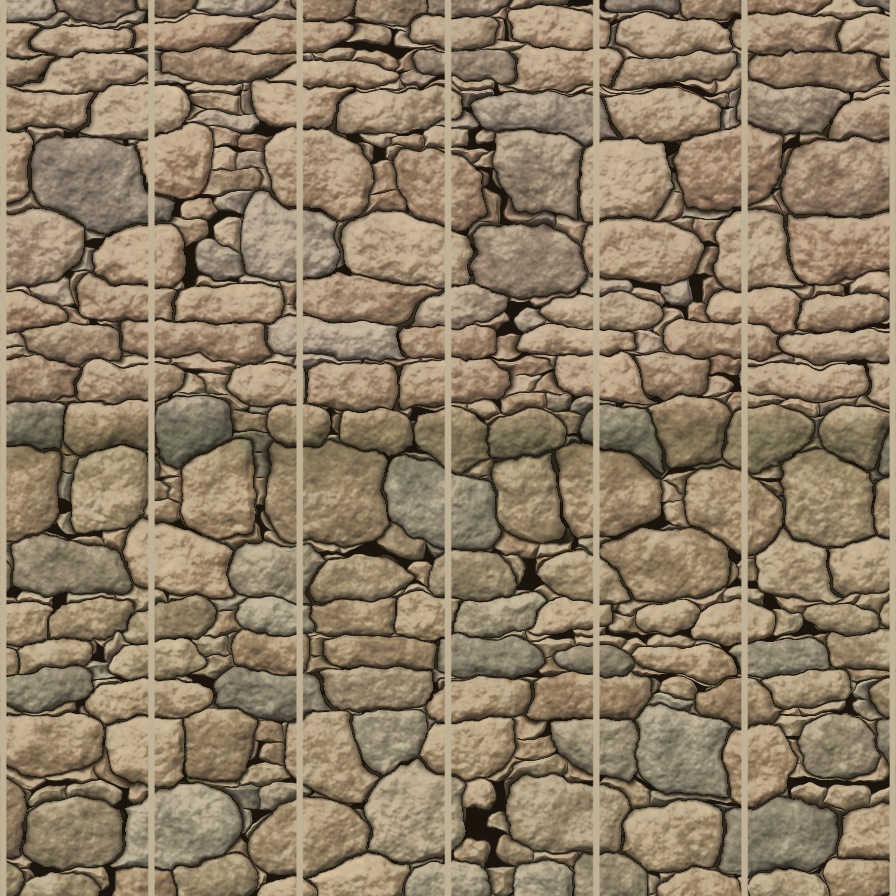
Write a Shadertoy shader that draws this texture.

```glsl
// Dry stone wall of rough tan courses, split into six panels by pale upright strips.

vec2 hash2(vec2 p) {
    vec3 q = fract(p.xyx * vec3(0.1031, 0.1030, 0.0973));
    q += dot(q, q.yzx + 33.33);
    return fract((q.xx + q.yz) * q.zy);
}

float gradientNoise(vec2 p) {
    vec2 i = floor(p), f = fract(p);
    vec2 u = f * f * f * (f * (f * 6.0 - 15.0) + 10.0);
    vec2 o = vec2(0.0, 1.0);
    float a = dot(hash2(i) * 2.0 - 1.0, f);
    float b = dot(hash2(i + o.yx) * 2.0 - 1.0, f - o.yx);
    float c = dot(hash2(i + o.xy) * 2.0 - 1.0, f - o.xy);
    float d = dot(hash2(i + o.yy) * 2.0 - 1.0, f - o.yy);
    return mix(mix(a, b, u.x), mix(c, d, u.x), u.y);
}

float fbm(vec2 p) {
    float sum = 0.0, amp = 1.0;
    for (int k = 0; k < 4; k++) {
        sum += amp * gradientNoise(p);
        p = mat2(1.6, 1.2, -1.2, 1.6) * p + 7.3;
        amp *= 0.55;
    }
    return sum;
}

// Depth inside the nearest stone (negative in gaps) and that stone's id.
vec3 stones(vec2 p, vec2 grid) {
    float y = p.y * grid.y + 0.42 * sin(p.y * 19.0 + 1.0);
    float nearest = 9.0, second = 9.0;
    vec2 nearestId = vec2(0.0);
    for (int j = -1; j <= 1; j++) {
        float row = floor(y) + float(j);
        vec2 rowRnd = hash2(vec2(row, 71.0));
        float x = p.x * grid.x * mix(0.75, 1.25, rowRnd.x) + rowRnd.y * 9.0;
        for (int i = -1; i <= 1; i++) {
            vec2 id = vec2(floor(x) + float(i), row);
            vec2 rnd = hash2(id + 50.0), size = hash2(id + 117.0);
            vec2 q = vec2(x, y) - id - 0.5 - (rnd - 0.5) * vec2(0.5, 0.38);
            q.y += (rnd.x - 0.5) * 0.6 * q.x;
            q = abs(q) / mix(vec2(0.38, 0.42), vec2(0.66, 0.64), size);
            // Superellipse: between round boulder and squared block
            float power = mix(1.8, 4.0, rnd.y);
            float d = pow(pow(q.x, power) + pow(q.y, power), 1.0 / power);
            if (d < nearest) {
                second = nearest;
                nearest = d;
                nearestId = id;
            } else {
                second = min(second, d);
            }
        }
    }
    return vec3(min(1.0 - nearest, 0.5 * (second - nearest)) - 0.025, nearestId);
}

// Large stones, with small chips wedged into the gaps.
vec3 wall(vec2 p) {
    p += 0.013 * vec2(gradientNoise(p * 17.0), gradientNoise(p * 17.0 + 31.0));
    p += 0.007 * vec2(gradientNoise(p * 48.0 + 9.0), gradientNoise(p * 48.0 + 63.0));
    p += 0.002 * vec2(gradientNoise(p * 130.0 + 5.0), gradientNoise(p * 130.0 + 41.0));
    vec3 big = stones(p, vec2(9.2, 17.0));
    if (big.x > 0.0) return big;
    vec3 chip = stones(p + 3.7, vec2(19.0, 38.0));
    return vec3(min(chip.x, -big.x - 0.045), chip.yz + 300.0);
}

float relief(vec2 p, float depth) {
    float inside = max(depth, 0.0);
    float rough = fbm(p * 26.0) + 0.5 * abs(gradientNoise(p * 60.0 + 15.0));
    return 0.0085 * (1.0 - exp(-5.0 * inside)) + 0.0055 * rough * smoothstep(0.0, 0.15, inside);
}

void mainImage(out vec4 fragColor, in vec2 fragCoord) {
    vec2 uv = fragCoord / iResolution.xy;
    vec3 stone = wall(uv);

    // Light from the upper left
    vec2 e = vec2(0.0018, 0.0);
    float h = relief(uv, stone.x);
    vec2 slope = vec2(relief(uv + e.xy, wall(uv + e.xy).x) - h,
                      relief(uv + e.yx, wall(uv + e.yx).x) - h) / e.x;
    vec3 normal = normalize(vec3(-slope, 1.0));
    float light = max(dot(normal, normalize(vec3(-0.25, 0.6, 0.75))), 0.0);

    // Stone tints: sandy, rusty or grey, with blotches and grain
    vec2 rnd = hash2(stone.yz + 23.0);
    vec3 color = mix(vec3(0.64, 0.565, 0.455), vec3(0.64, 0.53, 0.42), rnd.x);
    color = mix(color, vec3(0.57, 0.53, 0.465), smoothstep(0.65, 0.95, rnd.y));
    color *= 0.89 + 0.22 * hash2(stone.yz + 5.0).x;
    color *= 1.0 + 0.22 * fbm(uv * 24.0 + rnd * 9.0) + 0.2 * fbm(uv * 110.0);
    color = mix(color, vec3(0.74, 0.69, 0.59), 0.5 * smoothstep(0.1, 0.6, fbm(uv * 31.0 + 4.0)));

    // Olive lower half and a damp, darker course across the middle
    color *= mix(vec3(0.98, 0.99, 0.95), vec3(1.02, 0.99, 0.99), smoothstep(0.45, 0.6, uv.y));
    float damp = exp(-pow((uv.y - 0.51) / 0.035, 2.0));
    color *= mix(vec3(1.0), vec3(0.74, 0.78, 0.75), damp);

    // Shading, with pale dusty highlights and shadowed gaps
    color *= 0.46 + 0.74 * light;
    color = mix(color, vec3(0.76, 0.71, 0.61), 0.6 * smoothstep(0.60, 0.76, color.r));
    color = mix(vec3(0.10, 0.08, 0.05), color, smoothstep(-0.06, 0.07, stone.x));

    // Upright strips between the panels
    float spacing = 0.1655;
    float strip = abs(fract((uv.x - 0.5) / spacing + 0.5) - 0.5) * spacing;
    float aa = 1.0 / iResolution.x;
    color = mix(color, vec3(0.75, 0.70, 0.59), 1.0 - smoothstep(0.0036 - aa, 0.0036 + aa, strip));

    fragColor = vec4(clamp(color, 0.0, 1.0), 1.0);
}
```
